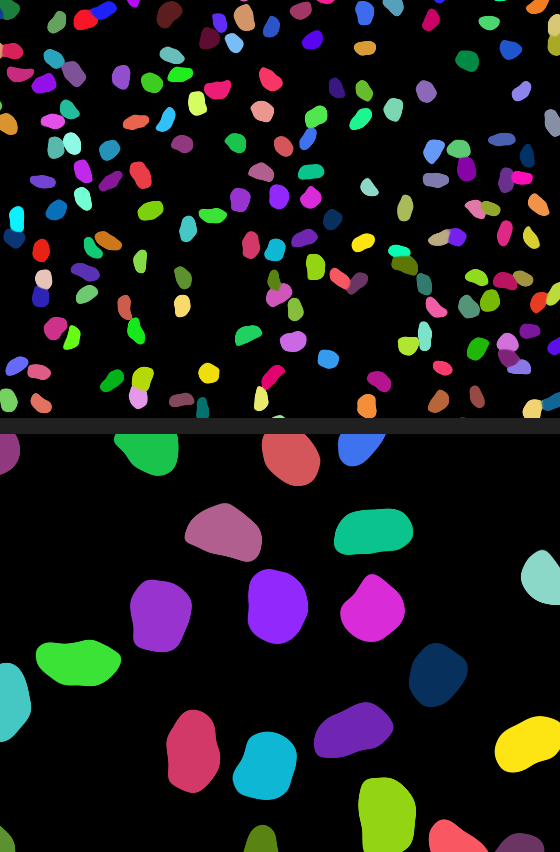
Top: the whole. Bottom: its middle third, enlarged.
A WebGL 1 fragment shader for this pattern:

```glsl
precision highp float;

uniform vec2 u_resolution;

const float CELLS_PER_HEIGHT = 13.0;
const float OCCUPANCY = 0.69;
const float TAU = 6.2831853;

vec3 hash3(vec2 p, float seed) {
  vec3 q = fract(vec3(p.xyx + seed) * vec3(0.1031, 0.1030, 0.0973));
  q += dot(q, q.yxz + 33.33);
  return fract((q.xxy + q.yzz) * q.zyx);
}

vec2 gradientAt(vec2 corner) {
  float angle = TAU * hash3(corner, 71.7).x;
  return vec2(cos(angle), sin(angle));
}

float gradientNoise(vec2 p) {
  vec2 i = floor(p);
  vec2 f = p - i;
  vec2 u = f * f * f * (f * (f * 6.0 - 15.0) + 10.0);
  vec2 e = vec2(0.0, 1.0);
  float low = mix(dot(gradientAt(i), f),
                  dot(gradientAt(i + e.yx), f - e.yx), u.x);
  float high = mix(dot(gradientAt(i + e.xy), f - e.xy),
                   dot(gradientAt(i + e.yy), f - e.yy), u.x);
  return mix(low, high, u.y);
}

vec2 rotate(vec2 p, float angle) {
  float c = cos(angle);
  float s = sin(angle);
  return vec2(c * p.x + s * p.y, c * p.y - s * p.x);
}

vec3 hsvToRgb(float hue, float saturation, float value) {
  vec3 ramp = abs(fract(hue + vec3(0.0, 2.0, 1.0) / 3.0) * 6.0 - 3.0);
  return value * mix(vec3(1.0), clamp(ramp - 1.0, 0.0, 1.0), saturation);
}

// Approximate signed distance to a slightly squared ellipse
float ovalDistance(vec2 p, vec2 radii) {
  vec2 n = abs(p) / radii + 1e-5;
  float k = pow(pow(n.x, 2.3) + pow(n.y, 2.3), 1.0 / 2.3);
  return k * (k - 1.0) / max(length(n / radii), 1e-4);
}

// Oval with a gentle bend and an uneven outline
float grainDistance(vec2 p, vec2 radii, float bend, vec2 noiseOffset) {
  p.y += bend * (p.x * p.x / radii.x - 0.3 * radii.x);
  float wobble = gradientNoise(p * 38.0 + noiseOffset);
  return ovalDistance(p, radii) + 0.006 * wobble;
}

vec3 grainColor(vec2 cell) {
  vec3 r = hash3(cell, 47.3);
  float saturation = mix(0.2, 1.0, sqrt(r.y));
  float value = mix(0.3, 1.0, sqrt(r.z));
  return hsvToRgb(r.x, saturation, value);
}

void main() {
  vec2 p = gl_FragCoord.xy / u_resolution.y;
  float pixel = 1.0 / u_resolution.y;
  vec2 home = floor(p * CELLS_PER_HEIGHT);

  float nearest = 1.0;
  vec3 colorSum = vec3(0.0);
  float weightSum = 0.0;

  // Visit the jittered grains around this point
  for (int j = -1; j <= 1; j++) {
    for (int i = -1; i <= 1; i++) {
      vec2 cell = home + vec2(float(i), float(j));
      vec3 place = hash3(cell, 11.9);
      vec3 form = hash3(cell, 29.1);
      if (place.z > OCCUPANCY) continue;

      vec2 center = (cell + 0.5 + 0.76 * (place.xy - 0.5)) / CELLS_PER_HEIGHT;
      vec2 radii = vec2(mix(0.025, 0.034, form.x), mix(0.015, 0.0235, form.y));
      float bend = 0.5 * (fract(form.x * 17.0) - 0.5);
      vec2 local = rotate(p - center, TAU * form.z);
      float d = grainDistance(local, radii, bend, cell * 7.3);

      // The closest grain dominates, so touching grains share a border
      float weight = exp(clamp(-1.5 * d / pixel, -60.0, 60.0));
      colorSum += weight * grainColor(cell);
      weightSum += weight;
      nearest = min(nearest, d);
    }
  }

  float coverage = 1.0 - smoothstep(-0.5 * pixel, 0.5 * pixel, nearest);
  vec3 color = coverage * colorSum / max(weightSum, 1e-20);
  gl_FragColor = vec4(color, 1.0);
}
```
